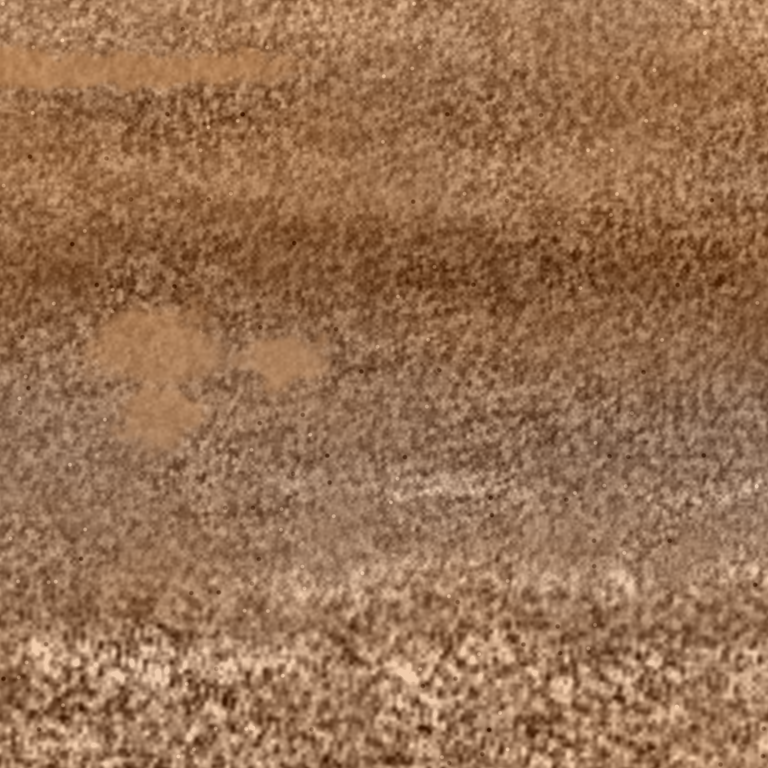
A Shadertoy shader for this texture:

```glsl
// Dry, stubbly field seen at a low angle: soft horizontal bands of brown soil,
// a few smooth bare patches and pale straw rows near the bottom.
// Layered value noise sets one tone, which a brown-to-cream ramp then colours.

const vec3 SOIL_DARK = vec3(0.34, 0.19, 0.08);
const vec3 STRAW_PALE = vec3(0.87, 0.72, 0.59);
const vec3 WARM_TINT = vec3(0.025, -0.004, -0.035);

float hash(vec2 p) {
    return fract(sin(dot(p, vec2(127.1, 311.7))) * 43758.5453);
}

float noise(vec2 p) {
    vec2 cell = floor(p);
    vec2 f = fract(p);
    f = f * f * (3.0 - 2.0 * f);
    float low = mix(hash(cell), hash(cell + vec2(1, 0)), f.x);
    float high = mix(hash(cell + vec2(0, 1)), hash(cell + vec2(1, 1)), f.x);
    return mix(low, high, f.y);
}

vec2 rotate(vec2 p, float angle) {
    float c = cos(angle), s = sin(angle);
    return vec2(c * p.x - s * p.y, s * p.x + c * p.y);
}

// Signed fractal noise, turned at each octave to hide the lattice
float fbm(vec2 p) {
    float sum = 0.0, weight = 0.5;
    for (int i = 0; i < 4; i++) {
        sum += weight * (noise(p) - 0.5);
        p = rotate(p, 0.6) * 1.9 + 17.3;
        weight *= 0.55;
    }
    return sum;
}

// Short blades leaning slightly to the right
float grain(vec2 uv, float scale) {
    vec2 p = rotate(uv, 0.5) * scale;
    float coarse = noise(p * vec2(1.15, 0.85)) - 0.5;
    float fine = noise(rotate(p, 1.1) * 1.75 + 41.0) - 0.5;
    return coarse + 0.65 * fine;
}

float band(float y, float centre, float width) {
    float d = (y - centre) / width;
    return exp(-d * d);
}

float patchMask(vec2 uv, vec2 centre, vec2 size) {
    return 1.0 - smoothstep(0.65, 1.15, length((uv - centre) / size));
}

// Small scattered dots; share is the fraction of cells that hold one
float specks(vec2 uv, float scale, float share, float seed) {
    vec2 p = uv * scale;
    vec2 cell = floor(p);
    vec2 centre = 0.35 + 0.3 * vec2(hash(cell + seed), hash(cell + seed + 9.0));
    float present = step(1.0 - share, hash(cell + seed + 23.0));
    return present * (1.0 - smoothstep(0.12, 0.38, length(p - cell - centre)));
}

// Broad light and dark strips across the field
float fieldTone(vec2 uv, float y) {
    float tone = 0.47;
    tone += 0.12 * band(y, 1.0, 0.10);
    tone -= 0.05 * band(y, 0.85, 0.05);
    tone += 0.05 * band(y, 0.77, 0.04);
    tone -= 0.18 * band(y, 0.64, 0.07);
    tone -= 0.09 * band(y, 0.55, 0.06) * smoothstep(0.3, 0.7, uv.x);
    tone += 0.03 * band(y, 0.32, 0.05);
    return tone + 0.22 * fbm(uv * vec2(4.0, 19.0) + 5.0);
}

// Wavy rows of pale straw, broken into clumps
float strawMask(vec2 uv, float y) {
    float right = smoothstep(0.35, 0.55, uv.x);
    float rows = 0.65 * band(y, 0.36, 0.014) * right;
    rows += band(y, 0.245, 0.035) * smoothstep(0.1, 0.45, uv.x);
    rows += band(y, 0.135, 0.04);
    rows += 0.55 * band(y, 0.03, 0.05);
    float clumps = smoothstep(-0.25, 0.2, fbm(uv * vec2(9.0, 18.0) + 31.0));
    return clamp(rows * (0.35 + 0.8 * clumps), 0.0, 1.0);
}

void mainImage(out vec4 fragColor, in vec2 fragCoord) {
    vec2 uv = fragCoord / iResolution.xy;
    float y = uv.y + 0.05 * fbm(uv * vec2(5.0, 7.0));

    // Bare ground, with ragged edges
    vec2 ragged = uv + vec2(0.06, 0.04) * fbm(uv * 28.0);
    float bare = patchMask(ragged, vec2(0.21, 0.55), vec2(0.10, 0.055));
    bare = max(bare, patchMask(ragged, vec2(0.37, 0.53), vec2(0.065, 0.035)));
    bare = max(bare, patchMask(ragged, vec2(0.21, 0.46), vec2(0.05, 0.05)));
    bare = max(bare, patchMask(ragged, vec2(0.10, 0.912), vec2(0.32, 0.025)));

    // Grain grows larger and harsher toward the viewer
    float near = 1.0 - smoothstep(0.12, 0.40, y);
    float straw = strawMask(uv, y);
    float blades = mix(grain(uv, 135.0), grain(uv + 3.0, 98.0), near);
    float contrast = mix(0.62, 0.92, near) * (0.85 + 0.9 * fbm(uv * 11.0 + 70.0));

    float tone = fieldTone(uv, y) - 0.03 * near;
    tone += contrast * blades + straw * (0.24 + 0.35 * blades);
    tone = mix(tone, 0.61 + 0.12 * blades + 0.1 * fbm(uv * 20.0), 0.85 * bare);
    tone += 0.4 * specks(uv, 105.0, 0.012, 3.0) * (1.0 - bare);
    tone -= 0.4 * specks(uv, 90.0, 0.014, 57.0) * (1.0 - bare);

    // Warm soil above, greyer stubble in the lower middle
    float warmth = 0.7 * smoothstep(0.45, 0.7, y) - 0.8 * band(y, 0.40, 0.16);
    warmth += bare + 1.2 * fbm(uv * vec2(5.0, 9.0) + 90.0);
    vec3 color = mix(SOIL_DARK, STRAW_PALE, clamp(tone, -0.2, 1.15));
    fragColor = vec4(clamp(color + WARM_TINT * warmth, 0.0, 1.0), 1.0);
}
```
